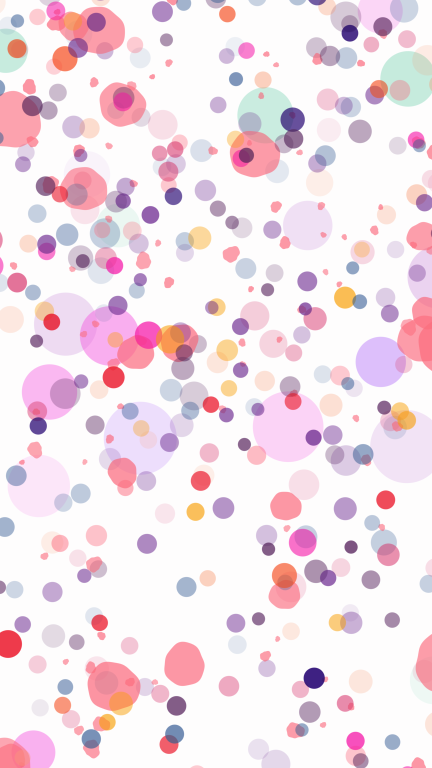
Reproduce this pattern procedurally as a Shadertoy shader.

```glsl
// Translucent confetti: pale washes, wobbly coral blots and small dots on white.
// Each layer jitters one round spot per grid cell and stains the paper with it;
// the spots thin out toward the bottom and gather in loose clumps.

const vec3 PAPER = vec3(0.995, 0.993, 0.994);

const vec3 INKS[15] = vec3[15](
    vec3(0.80, 0.62, 0.98),  // 0 violet
    vec3(0.97, 0.53, 0.91),  // 1 orchid
    vec3(0.62, 0.87, 0.78),  // 2 mint
    vec3(0.89, 0.76, 0.92),  // 3 lilac
    vec3(0.99, 0.54, 0.60),  // 4 coral
    vec3(0.98, 0.70, 0.58),  // 5 peach
    vec3(0.42, 0.24, 0.44),  // 6 plum
    vec3(0.50, 0.27, 0.62),  // 7 purple
    vec3(0.36, 0.48, 0.66),  // 8 slate
    vec3(0.88, 0.38, 0.55),  // 9 rose
    vec3(0.98, 0.70, 0.22),  // 10 amber
    vec3(0.97, 0.25, 0.72),  // 11 magenta
    vec3(0.93, 0.18, 0.25),  // 12 red
    vec3(0.20, 0.08, 0.48),  // 13 indigo
    vec3(0.97, 0.42, 0.27)   // 14 tangerine
);

vec4 hash4(vec3 v) {
    vec4 p = fract(v.xyzx * vec4(0.1031, 0.1030, 0.0973, 0.1099));
    p += dot(p, p.wzxy + 33.33);
    return fract((p.xxyz + p.yzzw) * p.zywx);
}

// How crowded the spots are: fuller above, with clumps from layered sines
float crowding(vec2 p) {
    float rise = mix(0.55, 1.0, smoothstep(0.45, 0.95, p.y));
    float clump = sin(7.0 * p.x + 4.0 * p.y) + sin(11.0 * p.y - 5.0 * p.x + 1.0);
    return rise * (1.0 + 0.18 * clump);
}

// Signed distance to a circle whose rim is bent by a few sines
float blotDistance(vec2 q, float radius, float wobble, float phase) {
    float a = atan(q.y, q.x);
    float rim = sin(2.0 * a + phase) + 0.7 * sin(3.0 * a - 2.0 * phase)
              + 0.35 * sin(7.0 * a + 3.0 * phase);
    return length(q) - radius * (1.0 + wobble * rim);
}

// Ink laid over a colour, partly opaque and partly multiplied
vec3 stain(vec3 base, vec3 ink, float amount) {
    return mix(base, mix(ink, base * ink, 0.35), amount);
}

// One layer of spots; radii, opacity and inks are (low, high) ranges
vec3 scatter(vec3 col, vec2 p, float seed, float cell, float fill,
             vec2 radii, vec2 opacity, ivec2 inks, float wobble) {
    float pixel = 1.0 / iResolution.x;
    vec2 home = floor(p / cell);
    for (int j = -1; j <= 1; j++) {
        for (int i = -1; i <= 1; i++) {
            vec2 id = home + vec2(i, j);
            vec4 place = hash4(vec3(id, seed));
            vec4 look = hash4(vec3(id, seed + 57.0));
            vec2 center = (id + place.xy) * cell;
            if (place.z > fill * crowding(center)) continue;

            float radius = mix(radii.x, radii.y, place.w * place.w);
            float d = blotDistance(p - center, radius, wobble, 6.28 * look.z);
            float cover = 1.0 - smoothstep(-0.7 * pixel, 0.7 * pixel, d);
            int pick = inks.x + int(look.x * float(inks.y - inks.x + 1));
            float strength = mix(opacity.x, opacity.y, look.y);
            col = stain(col, INKS[min(pick, inks.y)], cover * strength);
        }
    }
    return col;
}

void mainImage(out vec4 fragColor, in vec2 fragCoord) {
    vec2 p = fragCoord / iResolution.x;
    vec3 col = PAPER;

    // Large washes
    col = scatter(col, p, 11.0, 0.25, 0.85, vec2(0.050, 0.085), vec2(0.15, 0.75), ivec2(0, 3), 0.0);
    // Faint dots
    col = scatter(col, p, 23.0, 0.10, 0.70, vec2(0.020, 0.036), vec2(0.10, 0.38), ivec2(5, 9), 0.0);
    // Coral blots and their splashes
    col = scatter(col, p, 37.0, 0.20, 0.60, vec2(0.034, 0.072), vec2(0.75, 0.92), ivec2(4, 4), 0.05);
    col = scatter(col, p, 41.0, 0.07, 0.26, vec2(0.006, 0.020), vec2(0.70, 0.90), ivec2(4, 4), 0.10);
    // Half-strength dots
    col = scatter(col, p, 59.0, 0.10, 0.65, vec2(0.018, 0.028), vec2(0.35, 0.65), ivec2(4, 10), 0.0);
    // Bright dots
    col = scatter(col, p, 73.0, 0.13, 0.42, vec2(0.019, 0.034), vec2(0.65, 0.95), ivec2(9, 14), 0.0);
    // Small deep dots
    col = scatter(col, p, 89.0, 0.11, 0.40, vec2(0.015, 0.024), vec2(0.55, 0.88), ivec2(6, 8), 0.0);

    fragColor = vec4(col, 1.0);
}
```
